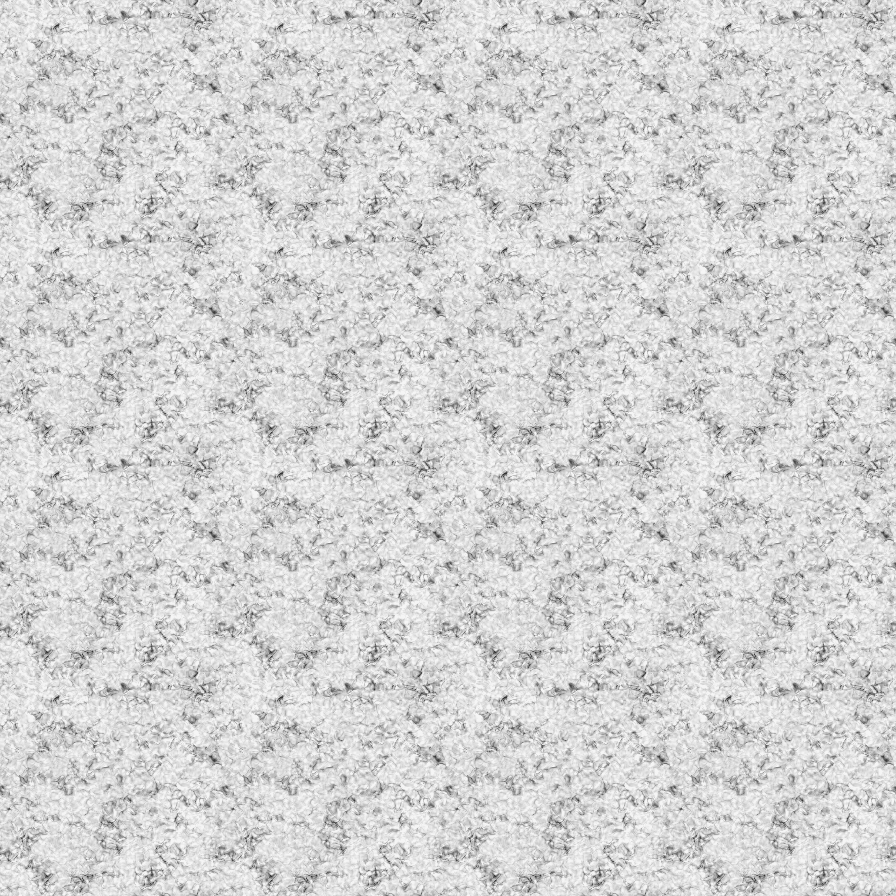
Give the GLSL for this texture, as a WebGL 2 fragment shader.

```glsl
#version 300 es
precision highp float;
// Weathered pale stone: fine dark cracks, flakes and grain, tiled four by four.

uniform vec2 u_resolution;
out vec4 fragColor;

vec2 hash2(vec2 p) {
  return fract(sin(vec2(dot(p, vec2(127.1, 311.7)), dot(p, vec2(269.5, 183.3)))) * 43758.5453);
}

// Slope of a random direction at a wrapped lattice corner
float corner(vec2 cell, vec2 offset, vec2 period, float seed) {
  float angle = 6.2832 * hash2(mod(cell, period) + seed).x;
  return dot(vec2(cos(angle), sin(angle)), offset);
}

// Gradient noise that wraps when p grows by one
float noise(vec2 p, vec2 period, float seed) {
  p *= period;
  vec2 i = floor(p), f = fract(p);
  vec2 u = f * f * f * (f * (f * 6.0 - 15.0) + 10.0);
  vec2 e = vec2(1.0, 0.0);
  float low = mix(corner(i, f, period, seed), corner(i + e, f - e, period, seed), u.x);
  float high = mix(corner(i + e.yx, f - e.yx, period, seed),
                   corner(i + 1.0, f - 1.0, period, seed), u.x);
  return mix(low, high, u.y);
}

// Gap between the two nearest wrapped cell points: zero on plate borders
float plateGap(vec2 p, vec2 period, float seed) {
  p *= period;
  vec2 i = floor(p), f = fract(p);
  float nearest = 8.0, second = 8.0;
  for (int y = -1; y <= 1; y++) {
    for (int x = -1; x <= 1; x++) {
      vec2 g = vec2(x, y);
      float d = length(g + hash2(mod(i + g, period) + seed) - f);
      second = min(second, max(nearest, d));
      nearest = min(nearest, d);
    }
  }
  return second - nearest;
}

void main() {
  vec2 p = fract(gl_FragCoord.xy / u_resolution * 4.0);

  // Ragged distortion shared by all cracks
  vec2 warped = p
    + 0.030 * vec2(noise(p, vec2(9.0), 3.0), noise(p, vec2(9.0), 19.0))
    + 0.022 * vec2(noise(p, vec2(29.0), 31.0), noise(p, vec2(29.0), 47.0));

  // Wear broken into many small, slightly flat spots
  float wear = smoothstep(-0.2, 0.6, 0.55 * noise(p, vec2(5.0, 8.0), 61.0)
    + 0.75 * noise(warped, vec2(13.0, 18.0), 73.0)
    + 0.55 * noise(warped, vec2(27.0, 36.0), 79.0));

  // Angular cracks between plates, fading in and out along their length
  float fade = smoothstep(-0.3, 0.35, noise(p, vec2(17.0), 89.0));
  float cracks = exp(-11.0 * plateGap(warped, vec2(15.0, 18.0), 101.0)) * fade;
  cracks += 0.8 * exp(-8.0 * plateGap(warped, vec2(31.0, 37.0), 113.0));

  // Meandering hairlines at three scales
  for (int k = 0; k < 3; k++) {
    float scale = 12.0 * exp2(float(k));
    float ridge = noise(warped, vec2(scale, scale * 1.25), 131.0 + 17.0 * float(k));
    cracks += 0.6 * exp(-14.0 * abs(ridge));
  }

  // Fine grain, rougher where worn
  float grain = noise(p, vec2(67.0), 191.0) + 0.7 * noise(warped, vec2(47.0, 53.0), 211.0);
  float shade = 0.19 * grain * (0.6 + wear);
  shade += 0.24 * cracks * (0.35 + 1.2 * wear);
  shade += 0.05 * noise(p, vec2(3.0), 229.0);

  float grey = clamp(0.945 - shade, 0.2, 0.96);
  fragColor = vec4(vec3(grey), 1.0);
}
```
